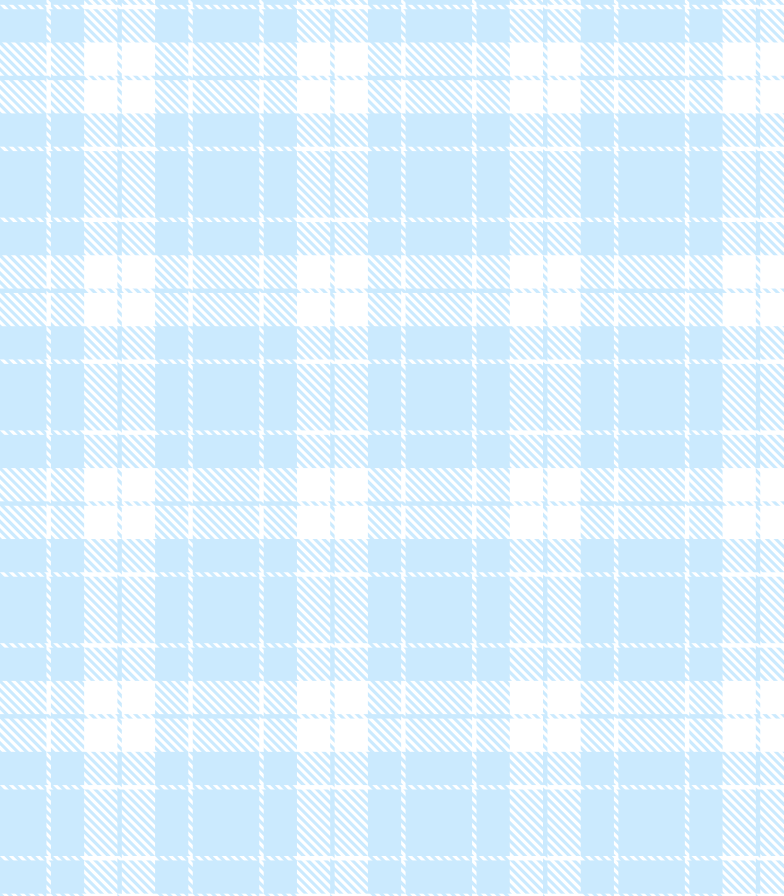
Give the GLSL for this pattern, as a Shadertoy shader.

```glsl
const vec3 BLUE = vec3(0.797, 0.918, 0.996);
const vec3 WHITE = vec3(1.0);
const float REPEATS_DOWN = 4.2105;              // setts in the canvas height
const vec2 SETT_CENTER = vec2(0.1335, 0.9130);  // middle of one white band, in canvas heights
const float BAND_HALF = 1.0 / 6.0;              // half width of the white band
const float LINE_HALF = 1.0 / 96.0;             // half width of the thin lines
const float LINE_OFFSET = 1.0 / 3.0;            // white lines, from the band center
const float TWILL_COUNT = 24.0;                 // diagonal ribs per sett
const float TWILL_SHARE = 0.5;                  // share of each rib showing the warp

// Antialiased coverage from a signed distance, negative inside
float coverage(float dist, float pixel) {
    return clamp(0.5 - dist / pixel, 0.0, 1.0);
}

// White amount of the thread at a position across the sett
float threadWhite(float across, float pixel) {
    float d = abs(fract(across + 0.5) - 0.5);
    float band = coverage(d - BAND_HALF, pixel);
    float centerLine = coverage(d - LINE_HALF, pixel);
    float sideLine = coverage(abs(d - LINE_OFFSET) - LINE_HALF, pixel);
    return max(band - centerLine, sideLine);
}

// Diagonal ribs falling to the right: 1 shows the warp, 0 the weft
float twill(vec2 p, float pixel) {
    float rib = abs(fract((p.x + p.y) * TWILL_COUNT) - 0.5);
    float dist = (rib - 0.5 * TWILL_SHARE) / (TWILL_COUNT * sqrt(2.0));
    return coverage(dist, pixel);
}

void mainImage(out vec4 fragColor, in vec2 fragCoord) {
    vec2 sett = (fragCoord / iResolution.y - SETT_CENTER) * REPEATS_DOWN;
    float pixel = REPEATS_DOWN / iResolution.y;

    // Warp runs vertically, weft horizontally
    float warp = threadWhite(sett.x, pixel);
    float weft = threadWhite(sett.y, pixel);
    float white = mix(weft, warp, twill(sett, pixel));

    fragColor = vec4(mix(BLUE, WHITE, white), 1.0);
}
```
